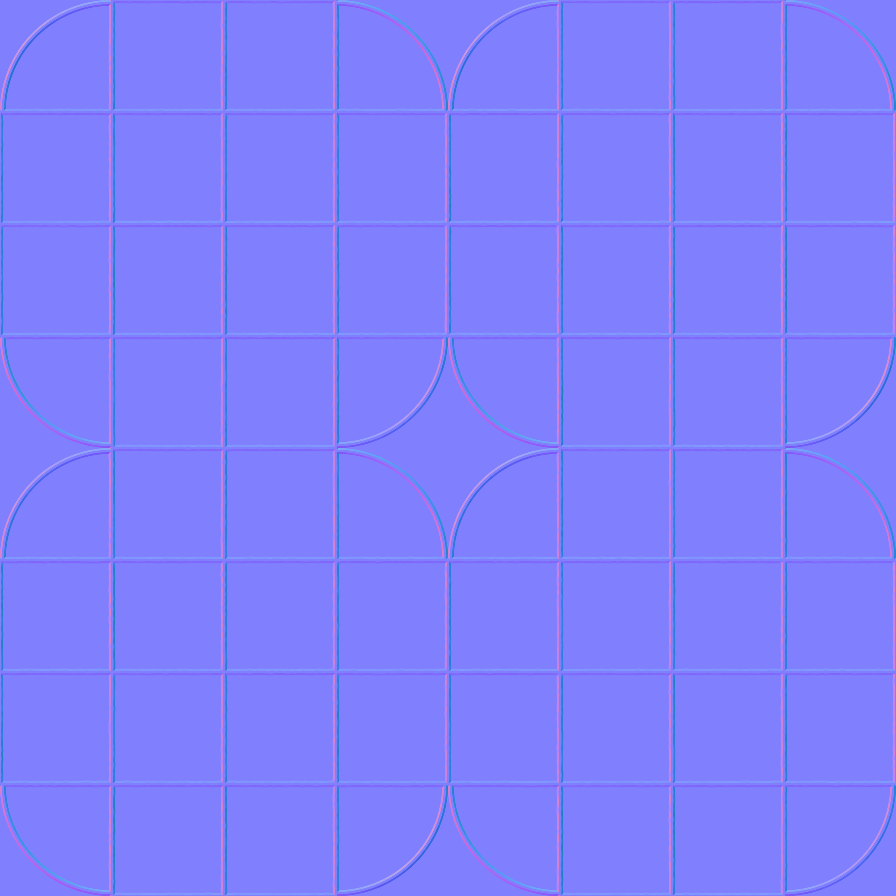
Write a three.js fragment shader that draws this texture map.

```glsl
// Tangent-space normal map of thin grooves: an 8 by 8 grid of square panels,
// grouped in 2 by 2 blocks whose corners are rounded by quarter arcs.
// Each block is mirrored into one quadrant; the nearest groove sets the tilt.
varying vec2 vUv;

vec2 hashGradient(vec2 i) {
  float a = 6.2832 * fract(sin(dot(i, vec2(127.1, 311.7))) * 43758.55);
  return vec2(cos(a), sin(a));
}

// Gradient noise that wraps after a whole number of lattice cells
float wrapNoise(vec2 uv, float period) {
  vec2 p = uv * period;
  vec2 i = floor(p);
  vec2 f = p - i;
  vec2 u = f * f * f * (f * (f * 6.0 - 15.0) + 10.0);
  float n[4];
  for (int k = 0; k < 4; k++) {
    vec2 corner = vec2(mod(float(k), 2.0), floor(float(k) * 0.5));
    n[k] = dot(hashGradient(mod(i + corner, period)), f - corner);
  }
  return mix(mix(n[0], n[1], u.x), mix(n[2], n[3], u.x), u.y);
}

vec2 nearer(vec2 a, vec2 b) {
  return dot(a, a) < dot(b, b) ? a : b;
}

// Soft band along either wall of a groove, d measured from its centre line
float wall(float d, float halfWidth) {
  return smoothstep(halfWidth - 0.011, halfWidth - 0.005, d)
    * (1.0 - smoothstep(halfWidth + 0.005, halfWidth + 0.012, d));
}

void main() {
  // Position in panels, folded about the middle of a four-panel block
  vec2 block = mod(vUv * 8.0, 4.0);
  vec2 m = 2.0 - abs(block - 2.0);
  vec2 unfold = vec2(block.x < 2.0 ? 1.0 : -1.0, block.y < 2.0 ? 1.0 : -1.0);

  // Offsets from the straight grooves; block borders stop before the corners
  vec2 r = m - floor(m + 0.5);
  vec2 vertical = vec2(r.x, m.x < 0.5 ? min(m.y - 1.0, 0.0) : 0.0);
  vec2 horizontal = vec2(m.y < 0.5 ? min(m.x - 1.0, 0.0) : 0.0, r.y);
  vec2 offset = nearer(vertical, horizontal);
  float halfWidth = 0.020 + 0.004 * wrapNoise(vUv, 160.0);
  float tiltY = 0.20;

  // Quarter arc across the corner panel
  if (max(m.x, m.y) < 1.0) {
    vec2 c = m - 1.0;
    float len = max(length(c), 0.0001);
    vec2 arc = c / len * (len - 0.975);
    if (dot(arc, arc) < dot(offset, offset)) {
      offset = arc;
      halfWidth = 0.018;
      tiltY = 0.30;
    }
  }

  // Wall tilt, with uneven depth and fine grain along the grooves
  float d = length(offset);
  float depth = 1.0 + 0.25 * wrapNoise(vUv, 8.0) + 0.2 * wrapNoise(vUv, 128.0);
  vec2 direction = unfold * offset / max(d, 0.0001);
  vec2 tilt = direction * vec2(-0.66, tiltY) * wall(d, halfWidth) * depth;

  // Encode the normal as colour
  float z = sqrt(max(1.0 - 1.3 * dot(tilt, tilt), 0.0));
  gl_FragColor = vec4(0.5 + 0.5 * vec3(tilt, z), 1.0);
}
```
